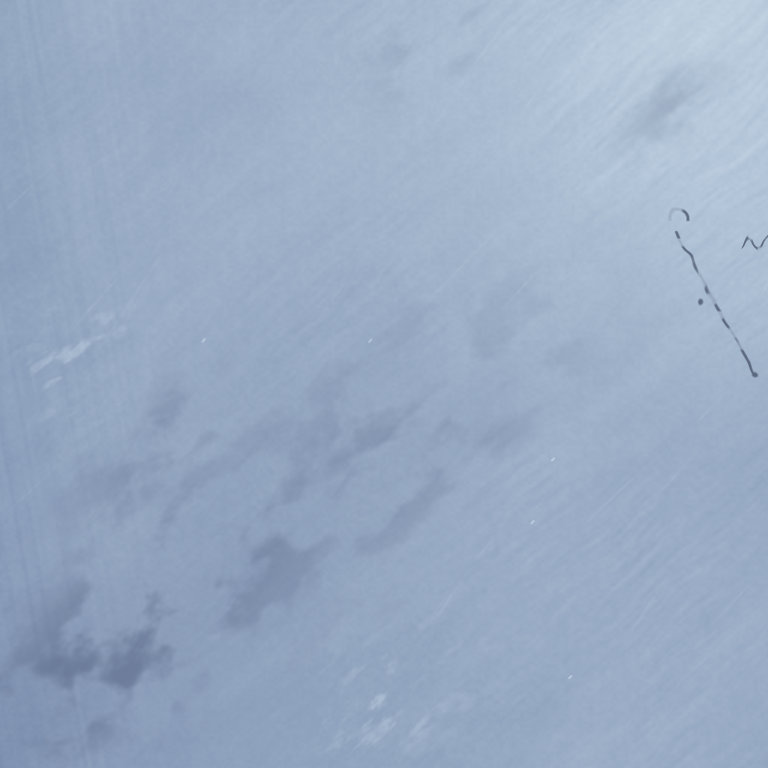
Reproduce this texture procedurally as a WebGL 1 fragment shader.

```glsl
precision highp float;
// Weathered blue-grey painted wall with diagonal brush ridges, smudges and thin broken marks.
uniform vec2 u_resolution;

float hash(vec2 p) {
  return fract(sin(dot(p, vec2(127.1, 311.7))) * 43758.5453);
}

float noise(vec2 p) {
  vec2 i = floor(p), f = fract(p);
  f = f * f * (3.0 - 2.0 * f);
  return mix(mix(hash(i), hash(i + vec2(1, 0)), f.x),
             mix(hash(i + vec2(0, 1)), hash(i + vec2(1, 1)), f.x), f.y);
}

float fbm(vec2 p) {
  float sum = 0.0, amp = 0.5;
  for (int i = 0; i < 4; i++) {
    sum += amp * noise(p);
    p = mat2(1.6, 1.2, -1.2, 1.6) * p + 7.3;
    amp *= 0.5;
  }
  return sum / 0.9375;
}

vec2 rotate(vec2 p, float a) {
  return vec2(cos(a) * p.x + sin(a) * p.y, cos(a) * p.y - sin(a) * p.x);
}

float segment(vec2 p, vec2 a, vec2 b) {
  vec2 d = b - a;
  return length(p - a - d * clamp(dot(p - a, d) / dot(d, d), 0.0, 1.0));
}

// Soft oval patch, tilted along the brush direction
float patch_(vec2 p, vec2 centre, vec2 size) {
  vec2 q = rotate(p - centre, 0.68) / size;
  return exp(-dot(q, q));
}

// Height of the brushed paint, in coordinates along and across the strokes
float ridges(vec2 s) {
  return noise(s * vec2(20.0, 105.0)) + 0.5 * noise(s * vec2(42.0, 190.0) + 31.0);
}

void main() {
  vec2 uv = gl_FragCoord.xy / u_resolution;
  vec2 warp = vec2(fbm(uv * 3.0), fbm(uv * 3.0 + 19.0)) - 0.5;
  vec2 stroke = rotate(uv + 0.07 * warp, 0.68);

  // Broad light, brightest at the upper right
  float tone = 0.19 + 0.19 * uv.x + 0.19 * uv.y;
  tone += 0.42 * patch_(uv, vec2(0.93, 0.88), vec2(0.38, 0.27));
  tone += 0.10 * patch_(uv, vec2(0.62, 0.98), vec2(0.25, 0.15));
  tone -= 0.10 * smoothstep(0.16, 0.0, uv.x);
  tone += 0.26 * (fbm(stroke * vec2(3.0, 6.0) + 4.0) - 0.5);
  tone += 0.13 * (fbm(stroke * vec2(7.0, 32.0)) - 0.5);

  // Embossed brush ridges, stronger towards the right
  float relief = ridges(stroke) - ridges(stroke + vec2(0.0, 0.0035));
  float ridgeArea = smoothstep(0.15, 0.8, uv.x + 0.35 * uv.y - 0.1);
  tone += relief * (0.035 + 0.11 * ridgeArea) * smoothstep(0.3, 0.65, fbm(stroke * 5.0 + 50.0));

  // Steep scratches down the left side
  float steep = noise(vec2((uv.x + 0.17 * uv.y) * 170.0, uv.y * 4.0));
  tone += 0.11 * (steep - 0.5) * smoothstep(0.28, 0.08, uv.x);

  // Long faint scrapes and tiny bright flecks
  for (int i = 0; i < 18; i++) {
    float k = float(i);
    vec2 at = vec2(hash(vec2(k, 1.7)), hash(vec2(k, 5.3)));
    vec2 q = rotate(uv - at, 0.65 + 0.45 * hash(vec2(k, 9.1)));
    float len = 0.05 + 0.09 * hash(vec2(k, 3.9));
    float scrape = smoothstep(0.003, 0.0, abs(q.y + q.x * q.x * 0.3)) * smoothstep(len, 0.0, abs(q.x));
    tone += 0.13 * scrape * noise(q * vec2(50.0, 200.0) + k);
    if (i < 7) tone += 0.6 * smoothstep(0.0022, 0.0, segment(q, vec2(-0.18, 0.1), vec2(-0.176, 0.1)));
  }

  // Chalky scuffs, low centre and left
  float scuffArea = patch_(uv, vec2(0.50, 0.08), vec2(0.14, 0.07))
                  + patch_(uv, vec2(0.10, 0.53), vec2(0.08, 0.07));
  tone += 0.38 * scuffArea * smoothstep(0.55, 0.8, fbm(stroke * vec2(25.0, 60.0)));

  // Fine surface grain
  tone += 0.07 * (noise(uv * 256.0) - 0.5) + 0.06 * (noise(uv * 130.0) - 0.5);
  vec3 color = mix(vec3(0.51, 0.585, 0.705), vec3(0.735, 0.805, 0.87), tone);

  // Dirty smudges, dense at the lower left and sparse elsewhere
  float dirtArea = patch_(uv, vec2(0.18, 0.19), vec2(0.19, 0.10))
                 + 0.6 * patch_(uv, vec2(0.04, 0.06), vec2(0.17, 0.07))
                 + 0.5 * patch_(uv, vec2(0.21, 0.43), vec2(0.13, 0.06))
                 + 0.45 * patch_(uv, vec2(0.51, 0.41), vec2(0.28, 0.13))
                 + 0.4 * patch_(uv, vec2(0.88, 0.86), vec2(0.07, 0.05))
                 + 0.35 * patch_(uv, vec2(0.56, 0.95), vec2(0.09, 0.06));
  float dirt = smoothstep(0.46, 0.76, fbm(stroke * vec2(15.0, 25.0) + 13.0));
  color = mix(color, vec3(0.40, 0.46, 0.58), min(dirtArea, 1.0) * (0.72 * dirt + 0.10));

  // Thin broken marks: a hooked line and a short zigzag by the right edge
  vec2 p = uv + 0.006 * (vec2(noise(uv * 60.0), noise(uv * 60.0 + 9.0)) - 0.5);
  float line = segment(p, vec2(0.878, 0.70), vec2(0.985, 0.512));
  vec2 hook = p - vec2(0.882, 0.712);
  float arc = max(abs(length(hook * vec2(1.0, 0.65)) - 0.011), -hook.y);
  float zigzag = abs(p.y - 0.685 - 0.009 * sin(p.x * 240.0)) + max(0.0, 0.968 - p.x);
  float gaps = smoothstep(0.35, 0.65, noise(uv * 95.0 + 3.0));
  float mark = smoothstep(0.003, 0.0005, min(line, arc)) * (0.2 + 0.8 * gaps);
  mark = max(mark, smoothstep(0.005, 0.001, zigzag) * gaps);
  mark = max(mark, smoothstep(0.006, 0.002, length(p - vec2(0.985, 0.513))));
  mark = max(mark, smoothstep(0.006, 0.002, length(p - vec2(0.914, 0.608))));
  color = mix(color, vec3(0.27, 0.31, 0.40), 0.75 * mark);

  gl_FragColor = vec4(color, 1.0);
}
```
